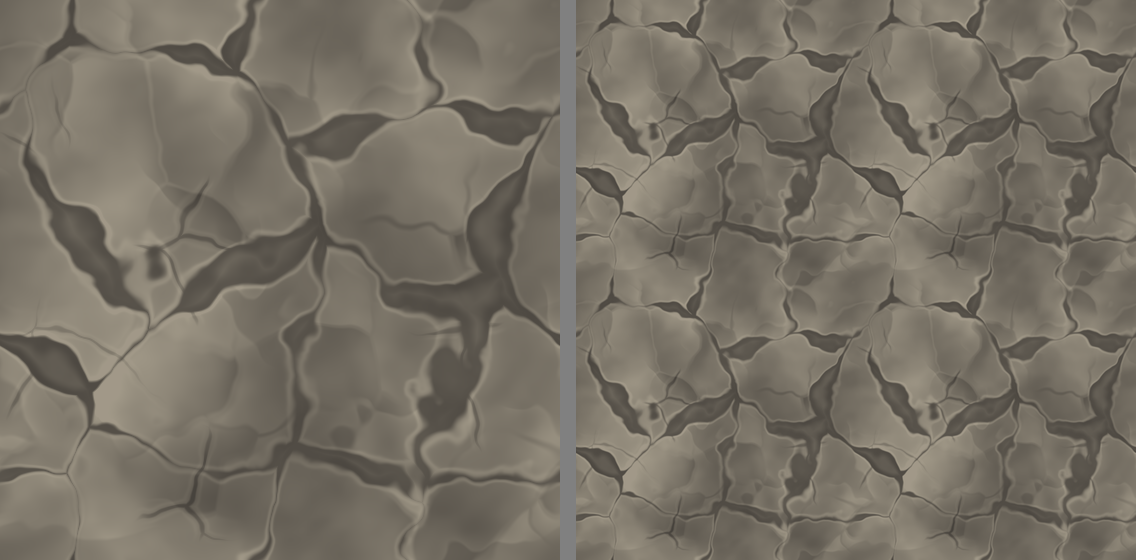
Left, the tile; right, the same tile 2 across and 2 down.
Write a Shadertoy shader that draws this texture.

```glsl
// Weathered, hand-painted rock: large warped Voronoi slabs parted by dark gaps.
// Pale rims, soft folds, brush strokes and thin cracks add to one scalar tone,
// which then picks a colour. Every lattice wraps, so the canvas tiles.
const vec3 GAP_COLOR = vec3(0.33, 0.31, 0.28);
const vec3 RIM_COLOR = vec3(0.58, 0.55, 0.49);
const vec2 ORIGIN = vec2(0.146, 0.16); // puts the canvas border on calm rock
const float SLABS = 3.0;
const float FACETS = 5.0;
const float CRACKS = 4.0;

float hash(vec2 p, float seed) {
    return fract(sin(dot(p, vec2(127.1, 311.7)) + seed * 17.3) * 43758.5453);
}

// Whole-number cell index, wrapped safely away from rounding errors
vec2 wrapCell(vec2 cell, vec2 period) {
    return floor(mod(cell + 0.5, period));
}

// Value noise that repeats after "period" lattice cells
float noise(vec2 p, vec2 period, float seed) {
    vec2 f = fract(p);
    f = f * f * f * (f * (f * 6.0 - 15.0) + 10.0);
    vec2 lo = wrapCell(floor(p), period);
    vec2 hi = wrapCell(floor(p) + 1.0, period);
    float bottom = mix(hash(lo, seed), hash(vec2(hi.x, lo.y), seed), f.x);
    float top = mix(hash(vec2(lo.x, hi.y), seed), hash(hi, seed), f.x);
    return mix(bottom, top, f.y);
}

float fbm(vec2 uv, float frequency, float seed) {
    float sum = 0.0;
    float weight = 0.533;
    for (int i = 0; i < 4; i++) {
        sum += weight * noise(uv * frequency, vec2(frequency), seed + float(i));
        frequency *= 2.0;
        weight *= 0.5;
    }
    return sum;
}

vec2 warp(vec2 uv, float frequency, float amount, float seed) {
    return uv + amount * (vec2(fbm(uv, frequency, seed), fbm(uv, frequency, seed + 9.0)) - 0.5);
}

vec2 cellPoint(vec2 cell, float period, float seed) {
    vec2 id = wrapCell(cell, vec2(period));
    return cell + 0.1 + 0.8 * vec2(hash(id, seed), hash(id, seed + 5.7));
}

// Wrapping Voronoi: x = distance to border, y = cell hash, z = tilt across cell
vec3 voronoi(vec2 p, float period, float seed) {
    vec2 nearCell = floor(p);
    vec2 nearest = vec2(8.0);
    for (int i = 0; i < 9; i++) {
        vec2 cell = floor(p) + vec2(i % 3 - 1, i / 3 - 1);
        vec2 r = cellPoint(cell, period, seed) - p;
        if (dot(r, r) < dot(nearest, nearest)) {
            nearest = r;
            nearCell = cell;
        }
    }
    float border = 8.0;
    for (int i = 0; i < 25; i++) {
        vec2 r = cellPoint(nearCell + vec2(i % 5 - 2, i / 5 - 2), period, seed) - p;
        vec2 between = r - nearest;
        if (dot(between, between) > 0.0001)
            border = min(border, dot(0.5 * (r + nearest), normalize(between)));
    }
    float id = hash(wrapCell(nearCell, vec2(period)), seed + 3.1);
    return vec3(border, id, dot(nearest, vec2(cos(6.2832 * id), sin(6.2832 * id))));
}

float ridge(float x, float width) {
    return exp(-x * x / (width * width));
}

// Strokes stretched along the rising diagonal
float brush(vec2 uv, vec2 count, float seed) {
    return noise(vec2(uv.x - uv.y, uv.x + uv.y) * count, count, seed) - 0.5;
}

// Fold in the rock: a crisp pale lip that fades away on one side
float fold(vec2 uv, float frequency, float seed) {
    float h = fbm(warp(uv, 3.0, 0.12, seed + 20.0), frequency, seed) - 0.5;
    return smoothstep(-0.008, 0.008, h) * exp(-16.0 * max(h, 0.0));
}

// Tone of a slab face, before rims and gaps
float faceTone(vec2 uv, vec3 slab) {
    vec3 facet = voronoi(warp(uv, 4.0, 0.22, 31.0) * FACETS, FACETS, 4.0);
    float mask = smoothstep(0.45, 0.7, fbm(uv, 4.0, 53.0));
    float tone = 0.5 + 1.4 * (fbm(warp(uv, 3.0, 0.22, 61.0), 3.0, 71.0) - 0.5);
    tone += 0.4 * (fbm(uv, 2.0, 75.0) - 0.5);
    float slabTone = 0.25 * slab.z - 0.28 * (1.0 - smoothstep(0.1, 0.25, slab.y));
    tone += slabTone * smoothstep(0.0, 0.06, slab.x);
    tone += 0.5 * mask * facet.z * smoothstep(0.0, 0.05, facet.x);
    tone += 0.26 * smoothstep(0.4, 0.6, fbm(uv, 4.0, 59.0)) * fold(uv, 3.0, 101.0);
    vec2 strokeUv = warp(uv, 3.0, 0.12, 81.0);
    return tone + 0.14 * brush(strokeUv, vec2(9, 2), 6.0) + 0.06 * brush(strokeUv, vec2(21, 4), 7.0);
}

// Thin tapering cracks with a pale lip
float crackTone(vec2 uv) {
    float d = voronoi(warp(uv, 6.0, 0.1, 91.0) * CRACKS, CRACKS, 12.0).x;
    float mask = smoothstep(0.52, 0.66, fbm(uv, 4.0, 97.0));
    float line = 1.0 - smoothstep(0.005 * mask, 0.012 * mask + 0.01, d);
    return mask * (0.1 * ridge(d - 0.04, 0.014) - 0.42 * line);
}

void mainImage(out vec4 fragColor, in vec2 fragCoord) {
    vec2 uv = fragCoord / iResolution.xy + ORIGIN;
    vec3 slab = voronoi(warp(warp(uv, 4.0, 0.2, 11.0), 10.0, 0.02, 15.0) * SLABS, SLABS, 2.0);
    // Gaps widen into pits and pinch shut into mere creases
    float gapWidth = -0.01 + 0.165 * smoothstep(0.22, 0.7, fbm(uv, 4.0, 21.0));
    float inside = slab.x - gapWidth;
    float stone = smoothstep(-0.01, 0.014, inside);
    // Slab face with a broad pale margin and a thin bright rim
    float face = faceTone(uv, slab) + crackTone(uv) + 0.2 * exp(-9.0 * max(inside, 0.0));
    face += mix(0.0, 0.45, fbm(uv, 5.0, 41.0)) * ridge(inside - 0.024, 0.013);
    face -= 0.2 * exp(-35.0 * slab.x);
    // Gap floor: darkest under the slabs, smoky where it opens up
    float gap = 0.3 * smoothstep(0.02, 0.11, -inside) + 0.4 * (fbm(uv, 8.0, 47.0) - 0.5);
    float tone = mix(gap, face, stone) + mix(0.06, 0.025, stone) * (fbm(uv, 24.0, 57.0) - 0.5);
    fragColor = vec4(mix(GAP_COLOR, RIM_COLOR, clamp(tone, -0.2, 1.2)), 1.0);
}
```
